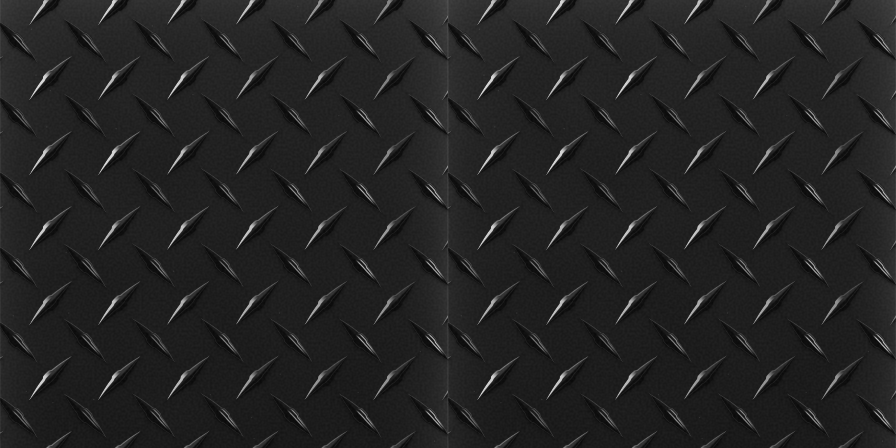
This texture is drawn by a WebGL 2 fragment shader. Its source:

```glsl
#version 300 es
precision highp float;
// Black diamond tread plate: square sheets laid side by side, each embossed with
// two interleaved lattices of pointed studs leaning left and right.
// Studs are lens profiles with a central boss, painted by flank, rim and glint.
uniform vec2 u_resolution;
out vec4 outColor;

// Lengths are fractions of one sheet, which is as tall as the canvas.
const vec2 PITCH = vec2(0.1536, 0.1674);        // spacing within each lattice
const vec2 FALLING_ORIGIN = vec2(0.036, 0.073); // studs leaning like a backslash
const vec2 RISING_ORIGIN = FALLING_ORIGIN + 0.5 * PITCH;
const vec2 AXIS = vec2(0.695, 0.719);           // stud direction
const float HALF_LENGTH = 0.067;
const float HALF_WIDTH = 0.0125;
const float BOSS = 0.0030;                      // extra width at the middle
const float RIM = 0.0012;
const float SEAM = 0.0012;
const float SHEET_LOW = 0.104, SHEET_HIGH = 0.142;
const float DARK_FLANK = 0.055, LIT_FLANK = 0.20;
const float RIM_TONE = 0.42, GLINT_TONE = 0.74;
const float GRAIN = 0.03;

float pixel; // size of one pixel in sheet units

float hash(vec2 p) {
  vec3 h = fract(vec3(p.xyx) * 0.1031);
  h += dot(h, h.yzx + 33.33);
  return fract((h.x + h.y) * h.z);
}

float cornerSlope(vec2 corner, vec2 offset) {
  float angle = 6.2832 * hash(corner);
  return dot(vec2(cos(angle), sin(angle)), offset);
}

float gradientNoise(vec2 p) {
  vec2 i = floor(p), f = fract(p);
  vec2 s = f * f * (3.0 - 2.0 * f), e = vec2(1.0, 0.0);
  return mix(mix(cornerSlope(i, f), cornerSlope(i + e, f - e), s.x),
             mix(cornerSlope(i + e.yx, f - e.yx), cornerSlope(i + 1.0, f - 1.0), s.x), s.y);
}

// Coverage where the signed distance is negative.
float fill(float d) { return 1.0 - smoothstep(-0.7 * pixel, 0.7 * pixel, d); }
float line(float d, float halfWidth) { return fill(abs(d) - halfWidth); }

// Nearest stud: x along its axis (up), y across it (towards the light).
vec2 studSpace(vec2 q, vec2 origin, float lean, out vec2 id) {
  vec2 cell = (q - origin) / PITCH;
  id = floor(cell + 0.5);
  vec2 d = (cell - id) * PITCH * vec2(lean, 1.0);
  return vec2(dot(d, AXIS), dot(d, vec2(-AXIS.y, AXIS.x)));
}

float studWidth(float along) {
  float a = abs(along) / HALF_LENGTH;
  return HALF_WIDTH * (1.0 - pow(a, 1.6)) + BOSS * (1.0 - smoothstep(0.12, 0.22, a));
}

// Soft shade on the plate below the stud.
float contactShade(float tone, vec2 s, float d) {
  float below = 1.0 - smoothstep(-0.006, 0.004, s.y);
  return tone * (1.0 - 0.3 * below * exp(-max(d, 0.0) / 0.004));
}

float risingStud(float tone, vec2 s, float gloss) {
  float w = studWidth(s.x), d = abs(s.y) - w;
  float along = s.x / HALF_LENGTH;
  float upper = smoothstep(-0.12, 0.2, along);
  tone = contactShade(tone, s, d);
  float lit = mix(0.13, LIT_FLANK * mix(0.7, 1.0, gloss), upper);
  float body = mix(DARK_FLANK, lit, smoothstep(-0.002, 0.003, s.y));
  // Faint crease and a pale foot on the dark flank
  body = mix(body, 0.17, 0.6 * line(s.y + 0.45 * w, 0.7 * RIM));
  body = mix(body, RIM_TONE * gloss, upper * line(s.y - 0.82 * w, RIM));
  // Broad glint down the lower half of the lit edge, ending at the boss
  float glint = line(s.y - 0.68 * w, 0.22 * w + 0.0007);
  body = mix(body, GLINT_TONE * gloss, glint * (1.0 - upper));
  return mix(tone, body, fill(d));
}

float fallingStud(float tone, vec2 s, float gloss) {
  float w = studWidth(s.x), d = abs(s.y) - w;
  float along = s.x / HALF_LENGTH;
  tone = contactShade(tone, s, d);
  float body = mix(DARK_FLANK, 0.095, smoothstep(-0.001, 0.003, s.y));
  body = mix(body, 0.19, 0.55 * line(s.y + 0.85 * w, 0.8 * RIM));
  body = mix(body, 0.27, 0.85 * line(s.y - 0.86 * w, RIM));
  // Twin short glints beside the boss
  float reach = smoothstep(-0.75, -0.35, along) * (1.0 - smoothstep(0.05, 0.25, along));
  float twin = max(line(s.y - 0.12 * w, RIM), line(s.y - 0.6 * w, RIM));
  body = mix(body, 0.66 * gloss, twin * reach);
  return mix(tone, body, fill(d));
}

// Scattered pale dust, at most one mote per cell.
float dust(vec2 q) {
  vec2 cell = floor(q * 22.0);
  vec2 spot = 0.2 + 0.6 * vec2(hash(cell + 3.7), hash(cell + 9.1));
  float r = length(fract(q * 22.0) - spot) / 22.0;
  return step(0.93, hash(cell)) * fill(r - 0.0012);
}

void main() {
  pixel = 1.0 / u_resolution.y;
  vec2 p = gl_FragCoord.xy / u_resolution.y;
  vec2 q = vec2(fract(p.x), p.y);

  // Sheet: dim at the foot, paler towards the top and side edges
  float tone = mix(SHEET_LOW, SHEET_HIGH, q.y) + 0.05 * exp((q.y - 1.0) / 0.06);
  tone += 0.075 * exp((q.x - 1.0) / 0.045) + 0.05 * exp(-q.x / 0.045);
  tone += 0.012 * gradientNoise(q * 7.0) + 0.09 * dust(q);

  // Studs: gloss drifts across the sheet and varies a little from one to the next
  vec2 id;
  vec2 s = studSpace(q, RISING_ORIGIN, 1.0, id);
  tone = risingStud(tone, s, mix(1.08, 0.68, q.x * q.x) * (0.85 + 0.25 * hash(id + 20.0)));
  s = studSpace(q, FALLING_ORIGIN, -1.0, id);
  tone = fallingStud(tone, s, mix(0.7, 1.2, q.x * q.x) * (0.8 + 0.3 * hash(id + 50.0)));

  // Fine grain and the pale joint between sheets
  tone += GRAIN * gradientNoise(q * 190.0);
  tone += 0.07 * line(min(q.x, 1.0 - q.x), SEAM);
  outColor = vec4(vec3(tone), 1.0);
}
```
